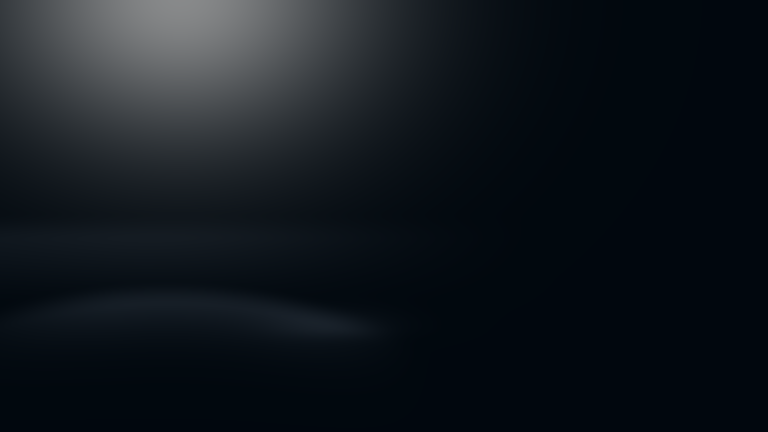
Give the GLSL for this background, as a WebGL 1 fragment shader.

```glsl
precision highp float;
// A dark studio backdrop: a soft lamp glow spills from the top left,
// with a faint horizontal band and a curved streak of light below it.
// Each light is a smooth falloff, added to a near-black blue base.

uniform vec2 u_resolution;

#define BASE_COLOR vec3(0.003, 0.029, 0.053)
#define LAMP_COLOR vec3(0.53, 0.51, 0.49)
#define HAZE_COLOR vec3(0.92, 0.98, 1.08)
#define LAMP_CENTER vec2(0.417, 1.01)
#define LAMP_RADII vec2(0.43, 0.335)
#define LAMP_POWER 1.9
#define BAND_HEIGHT 0.465
#define BAND_LIGHT 0.048
#define STREAK_CREST vec2(0.39, 0.333)
#define STREAK_CURVE 0.35
#define STREAK_LIGHT 0.105
#define LOBE_LIGHT 0.045

// Elliptical falloff: one at the center, 1/e at the given radii.
float softEllipse(vec2 p, vec2 center, vec2 radii, float power) {
  return exp(-pow(length((p - center) / radii), power));
}

// Fades from one to zero between two positions.
float fadeOut(float start, float end, float x) {
  return 1.0 - smoothstep(start, end, x);
}

// Wide band with a quick upper edge and a slow fade downward.
float floorBand(vec2 p) {
  float depth = BAND_HEIGHT - p.y;
  float profile = smoothstep(-0.045, 0.025, depth)
                * fadeOut(0.0, 0.19, depth);
  return profile * fadeOut(0.25, 1.3, p.x);
}

// Arched streak, bright below its crest and tapering to the right.
float archedStreak(vec2 p) {
  float offset = p.x - STREAK_CREST.x;
  float depth = STREAK_CREST.y - STREAK_CURVE * offset * offset - p.y;
  float profile = smoothstep(-0.02, 0.045, depth)
                * exp(-pow(max(depth, 0.0) / 0.095, 1.6));
  float ends = smoothstep(-0.2, 0.3, p.x) * fadeOut(0.62, 1.0, p.x);
  return profile * ends;
}

void main() {
  vec2 p = gl_FragCoord.xy / u_resolution.y;
  p.x *= (16.0 / 9.0) * u_resolution.y / u_resolution.x;

  float lamp = softEllipse(p, LAMP_CENTER, LAMP_RADII, LAMP_POWER);
  float lobe = softEllipse(p, vec2(0.78, 0.245), vec2(0.14, 0.04), 2.0)
             * smoothstep(0.19, 0.24, p.y);
  float haze = BAND_LIGHT * floorBand(p)
             + STREAK_LIGHT * archedStreak(p)
             + LOBE_LIGHT * lobe;

  vec3 color = BASE_COLOR + LAMP_COLOR * lamp + HAZE_COLOR * haze;
  gl_FragColor = vec4(color, 1.0);
}
```
